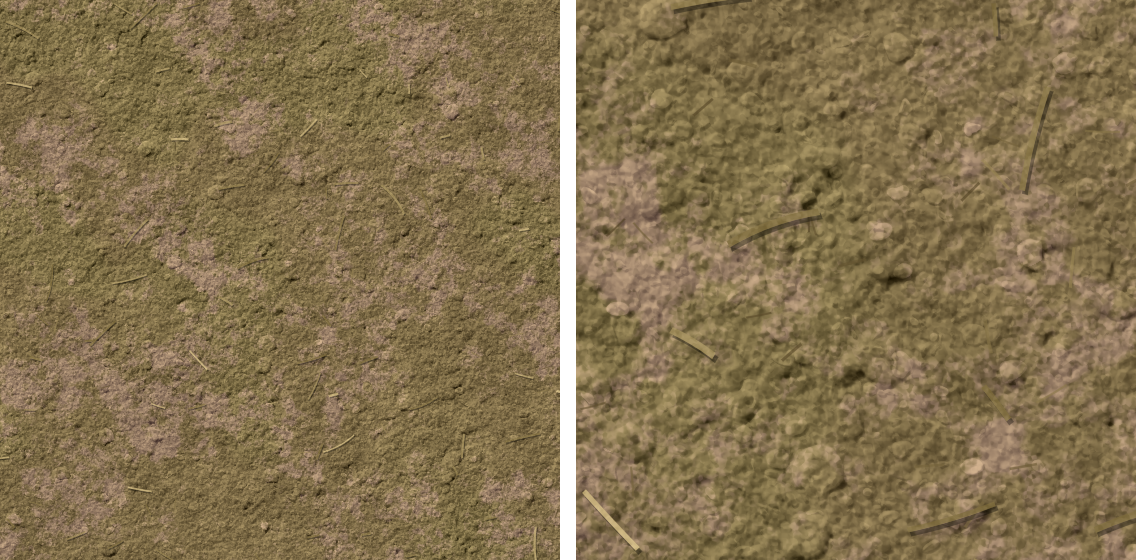
Left: the whole. Right: its middle third, enlarged.
This texture is drawn by a WebGL 2 fragment shader. Its source:

```glsl
#version 300 es
precision highp float;
// Dry trodden soil with crumbs, pebbles, faint pinkish patches and scattered straw.
uniform vec2 u_resolution;
out vec4 fragColor;

#define BASE_TONE 0.495
#define RELIEF 0.72
#define SHADE_GAIN 0.155
#define SHADOW_GAIN 30.0
#define GRAIN_GAIN 0.20
#define MOTTLE_GAIN 0.10
#define PINK_TINT vec3(0.035, 0.008, 0.075)
#define GREEN_TINT vec3(-0.012, 0.0, -0.012)
#define STRAW_DULL vec3(0.50, 0.43, 0.25)
#define STRAW_PALE vec3(0.84, 0.75, 0.53)
#define TO_LIGHT vec2(-0.55, 0.83)

vec3 hash3(vec2 cell) {
  vec3 q = fract(cell.xyx * vec3(0.1031, 0.1030, 0.0973));
  q += dot(q, q.yxz + 33.33);
  return fract((q.xxy + q.yzz) * q.zyx);
}

// Smooth cellular noise: random cell values blended by distance to their points.
float cellNoise(vec2 p) {
  vec2 base = floor(p);
  float sum = 0.0, total = 0.0;
  for (int j = -1; j <= 1; j++)
    for (int i = -1; i <= 1; i++) {
      vec2 cell = base + vec2(i, j);
      vec3 r = hash3(cell);
      vec2 d = p - cell - r.xy;
      float weight = exp(-7.0 * dot(d, d));
      sum += weight * r.z;
      total += weight;
    }
  return sum / total;
}

// Flattened stones, one at most in each cell: x is height, y a random tone.
vec2 lumps(vec2 p, float scale, float share) {
  p *= scale;
  vec2 base = floor(p);
  vec2 top = vec2(0.0, 0.5);
  for (int j = -1; j <= 1; j++)
    for (int i = -1; i <= 1; i++) {
      vec2 cell = base + vec2(i, j);
      vec3 r = hash3(cell + scale);
      float size = fract(r.z * 17.0);
      float radius = mix(0.15, 0.42, size * size) * step(r.z, share) + 0.001;
      vec2 d = p - cell - 0.2 - 0.6 * r.xy;
      d += 0.3 * (r.x - 0.5) * d.yx;
      d.y *= mix(1.0, 1.35, r.y);
      float dome = 1.0 - dot(d, d) / (radius * radius);
      float height = 0.55 * radius * smoothstep(0.0, 0.7, dome) / scale;
      if (height > top.x) top = vec2(height, fract(r.z * 41.0));
    }
  return top;
}

float soilHeight(vec2 p, vec2 warp, float roughness) {
  float bumps = 0.7 * cellNoise(p * 48.0) / 48.0 + cellNoise(p * 115.0 + 7.0) / 115.0
              + 1.2 * cellNoise(p * 235.0 + 19.0) / 235.0;
  vec2 q = p + warp;
  float stones = max(lumps(q, 24.0, 0.28).x, lumps(q, 52.0, 0.5).x);
  return RELIEF * roughness * bumps + max(stones, lumps(q, 112.0, 0.6).x);
}

// Bent stalks: x is coverage, y is a random tone.
vec2 stalks(vec2 p, float scale, float share, float reach, float width) {
  vec2 base = floor(p * scale);
  vec2 result = vec2(0.0);
  float blur = 0.7 / u_resolution.y;
  for (int j = -1; j <= 1; j++)
    for (int i = -1; i <= 1; i++) {
      vec2 cell = base + vec2(i, j);
      vec3 r = hash3(cell + scale * 3.0);
      vec3 s = hash3(cell + 57.0);
      vec2 d = p - (cell + r.xy) / scale;
      float turn = 2.0 * s.x - 1.0;
      float angle = 0.25 + 1.57 * turn * abs(turn);
      vec2 axis = vec2(cos(angle), sin(angle));
      float along = dot(d, axis);
      float across = dot(d, vec2(-axis.y, axis.x)) + (s.y - 0.5) * 9.0 * along * along;
      float halfLength = reach * mix(0.25, 1.0, s.z * s.z);
      float edge = max(abs(across) - width * mix(0.6, 1.2, s.y), abs(along) - halfLength);
      float cover = (1.0 - smoothstep(-blur, blur, edge)) * step(r.z, share);
      if (cover > result.x) result = vec2(cover, r.z / share);
    }
  return result;
}

void main() {
  vec2 p = gl_FragCoord.xy / u_resolution.y;
  vec2 warp = 0.0045 * (vec2(cellNoise(p * 100.0), cellNoise(p * 100.0 + 31.0)) - 0.5);
  float region = cellNoise(p * 6.0 + 11.0);
  float patches = cellNoise(p * 26.0 + 3.0);
  float grain = 0.5 * cellNoise(p * 260.0 + 5.0) + 0.5 * cellNoise(p * 430.0 + 13.0) - 0.5;

  // Relief lit from the upper left, with short cast shadows.
  float roughness = mix(0.65, 1.25, region);
  float height = soilHeight(p, warp, roughness);
  float slope = (height - soilHeight(p + 0.002 * TO_LIGHT, warp, roughness)) / 0.002;
  float rise = soilHeight(p + 0.005 * TO_LIGHT, warp, roughness) - height;
  float tone = BASE_TONE + SHADE_GAIN * slope / (1.0 + abs(slope));
  tone -= min(SHADOW_GAIN * max(rise - 0.0035, 0.0), 0.2);
  tone += GRAIN_GAIN * grain + MOTTLE_GAIN * (0.7 * patches + 0.3 * region - 0.5);

  // Tinted patches and paler pebbles.
  vec2 big = lumps(p + warp, 24.0, 0.28);
  vec2 small = lumps(p + warp, 52.0, 0.5);
  float stone = max(smoothstep(0.0005, 0.002, big.x), 0.7 * smoothstep(0.0005, 0.0015, small.x));
  float stoneTone = big.x > small.x ? big.y : small.y;
  float pinkField = 0.4 * cellNoise(p * 6.0 + 23.0) + 0.3 * patches + 0.3 * cellNoise(p * 75.0);
  pinkField += 0.16 * stone * (stoneTone - 0.3) + 0.25 * grain;
  float pink = smoothstep(0.50, 0.78, pinkField);
  tone += stone * (0.005 + 0.06 * stoneTone) + 0.04 * pink;
  vec3 color = vec3(0.49, 0.42, 0.275) + (tone - 0.49) * vec3(1.0, 0.91, 0.70);
  color += PINK_TINT * pink + GREEN_TINT * smoothstep(0.5, 0.8, region) * (1.0 - pink);

  // Fine fibres, then straw with its shadow.
  vec2 fibre = stalks(p, 19.0, 0.5, 0.030, 0.0009);
  color = mix(color, mix(vec3(0.29, 0.23, 0.12), vec3(0.64, 0.56, 0.35), fibre.y), 0.6 * fibre.x);
  float shade = stalks(p + 0.003 * TO_LIGHT, 12.0, 0.45, 0.034, 0.0018).x;
  vec2 straw = stalks(p, 12.0, 0.45, 0.034, 0.0018);
  color *= 1.0 - 0.35 * shade * (1.0 - straw.x);
  vec3 strawColor = mix(STRAW_DULL, STRAW_PALE, straw.y * straw.y) + 0.12 * grain;
  color = mix(color, strawColor, 0.85 * straw.x);
  fragColor = vec4(clamp(color, 0.0, 1.0), 1.0);
}
```
